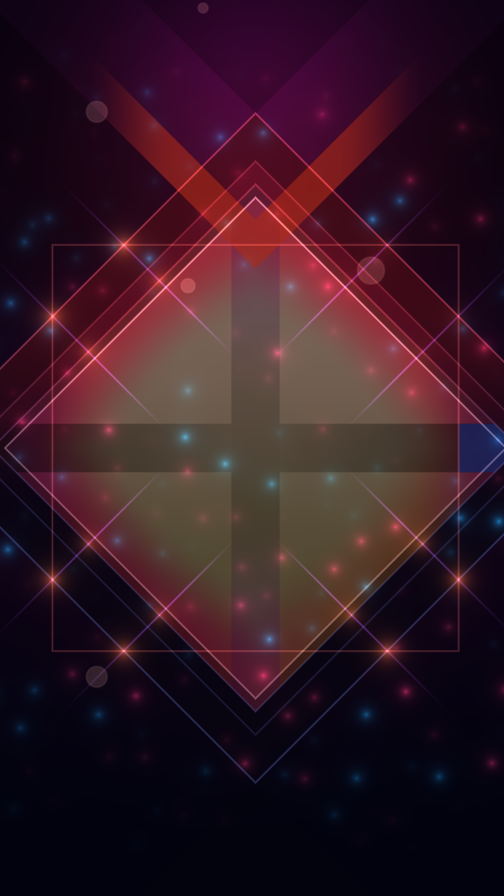
Reproduce this background procedurally as a Shadertoy shader.

```glsl
// Layered translucent diamonds with a cross and a glowing V on a dark night sky.
// Folded coordinates and Manhattan distance give the symmetric shapes;
// hashed grid cells scatter the small stars.
#define CENTRE_SHIFT 0.007
#define DIAMOND_LINE 0.497
#define DIAMOND_FILL 0.523
#define DIAMOND_MID 0.569
#define DIAMOND_OUTER 0.664
#define SQUARE_HALF 0.403
#define BAR_HALF 0.048
#define RAY_OFFSET 0.141
#define LINE_HALF 0.0014
#define STAR_CELL 0.085

float pixel;

float hash(vec2 p) {
    p = fract(p * vec2(123.34, 456.21));
    p += dot(p, p + 45.32);
    return fract(p.x * p.y);
}

// Antialiased coverage where d is positive
float cover(float d) { return smoothstep(-pixel, pixel, d); }

// Thin stroke around d = 0
float stroke(float d) {
    return 1.0 - smoothstep(0.0, LINE_HALF + pixel, abs(d));
}

vec3 background(vec2 q, float vee) {
    vec3 col = mix(vec3(0.005, 0.008, 0.055), vec3(0.04, 0.008, 0.075), smoothstep(-0.8, 0.0, q.y));
    col += vec3(0.20, 0.025, 0.06) * exp(-7.0 * dot(q - vec2(0.0, 0.56), q - vec2(0.0, 0.56)));
    col += vec3(0.10, 0.015, 0.04) * exp(-6.0 * dot(q, q));
    col += vec3(0.09, 0.0, 0.12) * exp(-18.0 * dot(q - vec2(0.0, 0.78), q - vec2(0.0, 0.78)));
    col *= mix(0.72, 1.0, cover(vee - 0.356) + 1.0 - smoothstep(0.2, 0.45, q.y));
    col *= 1.0 - 0.22 * cover(vee - DIAMOND_OUTER);
    float below = cover(-q.y - abs(q.x) - DIAMOND_OUTER);
    return mix(col, vec3(0.008, 0.012, 0.05), 0.6 * below);
}

vec3 diamondBody(vec2 q, float m) {
    vec3 core = mix(vec3(0.31, 0.28, 0.19), vec3(0.46, 0.38, 0.33), smoothstep(-0.3, 0.25, q.y));
    vec3 lower = mix(vec3(0.34, 0.08, 0.15), vec3(0.33, 0.19, 0.12), smoothstep(-0.15, 0.2, q.x));
    vec3 rim = mix(lower, vec3(0.60, 0.17, 0.22), smoothstep(-0.2, 0.25, q.y));
    rim = mix(rim, vec3(0.31, 0.08, 0.22), smoothstep(0.3, 0.5, abs(q.x)));
    float toRim = smoothstep(0.27, 0.45, 0.5 * (m + length(q)));
    return mix(core, rim, toRim);
}

vec3 stars(vec2 q) {
    vec3 light = vec3(0.0);
    vec2 home = floor(q / STAR_CELL);
    for (int j = -1; j <= 1; j++)
    for (int i = -1; i <= 1; i++) {
        vec2 id = home + vec2(i, j);
        float kind = hash(id + 17.3);
        vec2 at = (id + 0.15 + 0.7 * vec2(hash(id + 3.7), hash(id + 9.1))) * STAR_CELL;
        float d = length(q - at);
        vec3 tint = kind < 0.5 ? vec3(0.05, 0.38, 0.55) : vec3(0.50, 0.10, 0.22);
        float power = hash(id + 31.9);
        light += tint * power * power * (exp(-d * 130.0) + 0.22 * exp(-d * 55.0));
    }
    return light * (1.0 - smoothstep(0.5, 0.85, abs(q.y)));
}

// Faint discs: xy is the centre, z the radius
vec3 bokeh(vec2 q) {
    vec3 discs[5] = vec3[5](vec3(-0.315, 0.667, 0.021), vec3(0.229, 0.352, 0.027),
        vec3(-0.315, -0.454, 0.021), vec3(-0.104, 0.873, 0.010), vec3(-0.134, 0.322, 0.014));
    float sum = 0.0;
    for (int i = 0; i < 5; i++) {
        float d = length(q - discs[i].xy) - discs[i].z;
        sum += 0.15 * cover(-d) + 0.06 * stroke(d);
    }
    return sum * vec3(1.0, 0.75, 0.65);
}

void mainImage(out vec4 fragColor, in vec2 fragCoord) {
    pixel = 1.0 / iResolution.x;
    vec2 q = (fragCoord - 0.5 * iResolution.xy) / iResolution.x - vec2(CENTRE_SHIFT, 0.0);
    vec2 a = abs(q);
    float m = a.x + a.y;
    float vee = q.y - a.x;
    float upper = smoothstep(-0.12, 0.3, q.y);
    vec3 col = background(q, vee);

    // Outer rings, red above and faint below
    vec3 ring = mix(vec3(0.025, 0.015, 0.06), vec3(0.30, 0.045, 0.085), upper);
    col = mix(col, ring, 0.65 * cover(DIAMOND_OUTER - m));
    col += vec3(0.09, 0.015, 0.03) * upper * cover(DIAMOND_MID - m);

    // Main diamond with a darker border band
    vec3 body = diamondBody(q, m);
    body *= mix(0.68, 1.0, cover(DIAMOND_LINE - m));
    float inside = cover(DIAMOND_FILL - m);
    col = mix(col, body, inside);

    // Cross bars with a blue right tip
    vec2 bar = vec2(cover(BAR_HALF - a.x), cover(BAR_HALF - a.y));
    col *= 1.0 - inside * max(0.19 * bar.x, bar.y * (0.14 + 0.7 * a.x));
    col += vec3(0.03, 0.0, 0.06) * inside * bar.x * smoothstep(0.1, 0.35, a.y);
    col = mix(col, vec3(0.10, 0.14, 0.36), 0.8 * inside * bar.y * cover(q.x - SQUARE_HALF));

    // Glowing V
    float band = cover(vee - 0.356) * cover(0.453 - vee);
    float bandFade = 1.0 - smoothstep(0.15, 0.34, a.x);
    col = mix(col, vec3(0.66, 0.16, 0.09), 0.62 * band * bandFade);

    // Outlines
    vec3 pink = mix(vec3(0.20, 0.25, 0.42), vec3(0.62, 0.22, 0.27), upper);
    col += pink * 0.65 * stroke((m - DIAMOND_OUTER) * 0.707);
    col += pink * 0.35 * stroke((m - DIAMOND_MID) * 0.707);
    col += pink * 0.45 * stroke((m - DIAMOND_FILL) * 0.707);
    col += vec3(0.48, 0.40, 0.42) * mix(0.6, 1.0, upper) * stroke((m - DIAMOND_LINE) * 0.707);
    col += vec3(0.25, 0.11, 0.10) * stroke(max(a.x, a.y) - SQUARE_HALF);

    // Diagonal light rays
    float ray = stroke((abs(a.x - a.y) - RAY_OFFSET) * 0.707);
    float rayFade = smoothstep(0.2, 0.45, m) * (1.0 - smoothstep(0.5, 0.95, m));
    col += vec3(0.25, 0.12, 0.38) * ray * rayFade;
    float tail = stroke((vee + 2.0 * a.x + q.y * -2.0 - 0.428) * 0.707);
    col += vec3(0.28, 0.13, 0.35) * tail * smoothstep(0.46, 0.5, -q.y) * (1.0 - smoothstep(0.52, 0.7, -q.y));

    // Sparkles where outlines and rays cross
    vec2 folded = vec2(max(a.x, a.y), min(a.x, a.y));
    float outerSpark = length(folded - vec2(SQUARE_HALF, DIAMOND_OUTER - SQUARE_HALF));
    float innerSpark = length(folded - 0.5 * vec2(DIAMOND_FILL + RAY_OFFSET, DIAMOND_FILL - RAY_OFFSET));
    float quadrant = 1.0 - 0.8 * step(0.0, min(q.x, q.y));
    col += vec3(0.65, 0.30, 0.14) * quadrant * (exp(-outerSpark * 65.0) + 0.6 * exp(-innerSpark * 65.0));

    col += stars(q) + bokeh(q);
    fragColor = vec4(clamp(col, 0.0, 1.0), 1.0);
}
```
